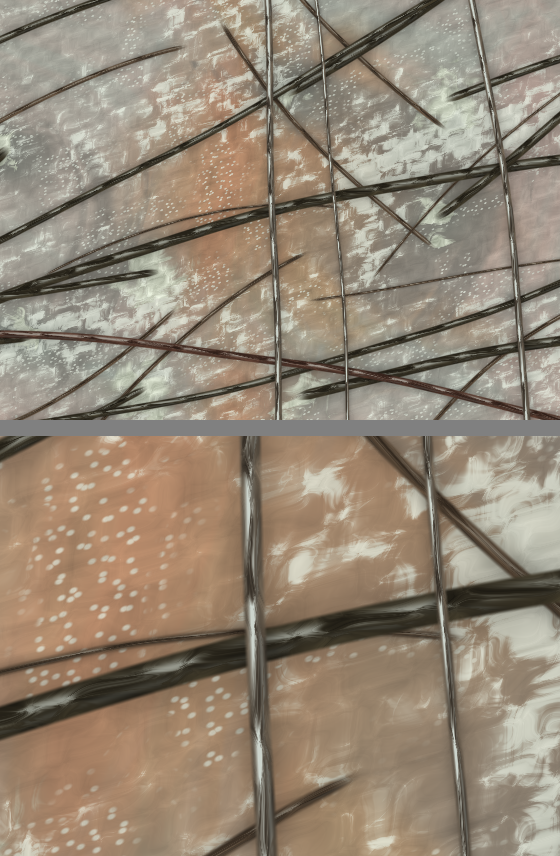
Top, the full canvas; bottom, a detail of the centre.
Write a Shadertoy shader that draws this texture.

```glsl
// Magnified skin with dry pale flakes, crossed by dark, thin and silvery hairs.

float hash(float n) { return fract(sin(n * 91.7) * 4375.5); }

vec2 hash2(vec2 p) {
    return fract(sin(vec2(dot(p, vec2(127.1, 311.7)), dot(p, vec2(269.5, 183.3)))) * 4375.5);
}

mat2 turn(float a) { return mat2(cos(a), -sin(a), sin(a), cos(a)); }

// Evenly scattered places on the canvas
vec2 scatter(float i) { return fract(0.5 + i * vec2(0.7549, 0.5698)) * vec2(1.333, 1.0); }

// Layered, warped sines, roughly -0.7 to 0.7
float waves(vec2 p) {
    float sum = 0.0, amp = 0.5;
    for (int i = 0; i < 5; i++) {
        p = turn(0.9) * p + 0.8 * sin(p.yx * 1.3 + float(i));
        sum += amp * sin(p.x) * sin(p.y);
        p *= 1.8;
        amp *= 0.6;
    }
    return sum;
}

// Distances to the nearest and second nearest cell centre
vec2 cells(vec2 p) {
    vec2 best = vec2(9.0), base = floor(p);
    for (int k = 0; k < 9; k++) {
        vec2 c = base + vec2(k % 3 - 1, k / 3 - 1);
        float d = length(c + hash2(c) - p);
        best = d < best.x ? vec2(d, best.x) : vec2(best.x, min(best.y, d));
    }
    return best;
}

// Lays one bent hair with a broken glint over the colour below
vec3 strand(vec3 below, vec2 p, vec2 root, float angle, float bend, vec2 span,
            float width, vec3 tint, float shine) {
    vec2 q = turn(-angle) * (p - root);
    q = vec2(dot(p - root, vec2(cos(angle), sin(angle))), dot(p - root, vec2(-sin(angle), cos(angle))));
    q.y -= bend * q.x * q.x + 0.003 * sin(q.x * 9.0 + root.x * 40.0);
    if (abs(q.y) > 6.0 * width) return below;
    float ends = smoothstep(span.x, span.x + 0.04, q.x) * smoothstep(span.y, span.y - 0.04, q.x);
    float r = q.y / width;
    float broken = waves(vec2(q.x * 45.0 + root.y * 70.0, r * 1.5));
    float cover = ends * smoothstep(0.002, -0.002, abs(q.y) - width * (0.55 + 0.45 * ends));
    float glint = exp(-pow((r - 0.2) * 2.6, 2.0)) * smoothstep(-0.25, 0.6, broken + 0.2 * shine);
    glint += 0.25 * exp(-pow((r + 0.5) * 4.0, 2.0)) * smoothstep(0.0, 0.4, -broken);
    vec3 body = mix(tint * (0.95 + 0.5 * broken), vec3(0.80, 0.83, 0.80), clamp(glint * shine, 0.0, 1.0));
    below *= 1.0 - 0.2 * ends * exp(-r * r / 5.0);
    return mix(below, body, cover);
}

void mainImage(out vec4 fragColor, in vec2 fragCoord) {
    vec2 p = fragCoord / iResolution.y;
    vec2 s = turn(0.5) * p;
    s = vec2(dot(p, vec2(0.88, 0.48)), 1.7 * dot(p, vec2(-0.48, 0.88)));
    float patches = waves(s * 5.0 + 3.0);
    float ruffle = waves(s * 38.0);
    float fine = waves(s * 85.0 + 7.0);

    // Skin: tan in the middle, greyer and pinker outwards
    float outer = length((p - vec2(0.68, 0.55)) * vec2(0.9, 1.1));
    vec3 skin = mix(vec3(0.66, 0.54, 0.42), vec3(0.67, 0.64, 0.60),
                    smoothstep(0.15, 0.65, outer + 0.4 * waves(p * 4.0)));
    skin += vec3(0.05, -0.02, -0.02) * waves(p * 6.0 + 9.0);
    skin = mix(skin, vec3(0.49, 0.48, 0.45), 0.75 * smoothstep(0.1, 0.55, waves(p * 5.0 + 20.0)));
    skin *= 1.0 + 0.10 * ruffle + 0.07 * fine;

    // Flakes: ragged scales, wrinkled rims and wet specks
    vec2 scale = cells(s * 15.0 + 0.7 * vec2(waves(s * 13.0), waves(s * 13.0 + 5.0)));
    float rim = 1.0 - smoothstep(0.0, 0.14, scale.y - scale.x);
    float dry = smoothstep(-0.15, 0.4, patches + 0.35 * ruffle);
    float flake = 0.75 * smoothstep(0.25, 0.75, patches + 0.7 * ruffle + 0.5 * fine);
    flake = max(flake, 0.6 * rim * dry * smoothstep(-0.2, 0.4, fine + ruffle));
    flake = max(flake, 0.35 * dry * smoothstep(-0.1, 0.5, ruffle + 0.4 * fine));
    float speck = smoothstep(0.3, 0.1, cells(s * 60.0).x) * smoothstep(0.0, 0.4, waves(s * 14.0 + 2.0));
    flake = max(flake, 0.7 * speck);

    // Crusts and bluish shadows around the hair roots
    float crust = 0.0, bruise = 0.0;
    for (float i = 0.0; i < 12.0; i++) {
        if (mod(i, 3.0) == 0.0) continue;
        vec2 d = p - scatter(i);
        float size = 0.035 + 0.06 * hash(i + 4.0);
        float ragged = length(d) + 0.06 * ruffle + 0.04 * waves(p * 16.0 + i);
        crust = max(crust, smoothstep(size, size * 0.4, ragged));
        bruise += exp(-dot(d, d) * 120.0);
    }
    vec3 color = mix(skin, vec3(0.45, 0.48, 0.45), min(0.55 * bruise, 0.6));
    color = mix(color, vec3(0.84, 0.87, 0.82) + 0.10 * fine, clamp(flake, 0.0, 1.0));
    color = mix(color, vec3(0.83, 0.86, 0.78) + 0.16 * fine + 0.08 * ruffle, 0.85 * crust);

    // Thin brown hairs
    for (float i = 0.0; i < 9.0; i++) {
        float angle = mod(i, 4.0) == 1.0 ? -0.8 : 0.15 + 0.65 * hash(i + 31.0);
        color = strand(color, p, scatter(i + 20.3), angle, 0.9 * (hash(i + 8.0) - 0.5), vec2(-0.4, 0.35),
                       0.0025 + 0.003 * hash(i + 2.0), vec3(0.31, 0.25, 0.19), 0.35);
    }

    // Thick dark hairs: every third crosses, the rest grow outwards from a root
    for (float i = 0.0; i < 12.0; i++) {
        vec2 root = scatter(i);
        float reach = 0.5 + 0.5 * hash(i + 12.0);
        vec2 span = root.x < 0.66 ? vec2(-reach, 0.02) : vec2(-0.02, reach);
        if (mod(i, 3.0) == 0.0) span = vec2(-2.0, 2.0);
        color = strand(color, p, root, 0.12 + 0.6 * fract(i * 0.38 + 0.2), 0.2 * (hash(i) - 0.5), span,
                       0.008 + 0.005 * hash(i + 5.0), vec3(0.20, 0.18, 0.13), 0.6);
    }

    // A reddish hair below, then silvery upright hairs
    color = strand(color, p, vec2(0.6, 0.15), -0.14, -0.08, vec2(-2.0, 2.0), 0.009, vec3(0.29, 0.19, 0.15), 0.6);
    for (float i = 0.0; i < 3.0; i++) {
        float x = 0.65 + 0.02 * i + 0.13 * i * i;
        color = strand(color, p, vec2(x, 0.5), 1.6 + 0.05 * i, 0.04 * i, vec2(-2.0, 2.0),
                       i == 1.0 ? 0.004 : 0.008, vec3(0.34, 0.30, 0.25), 1.2);
    }
    fragColor = vec4(clamp(color, 0.0, 1.0), 1.0);
}
```
